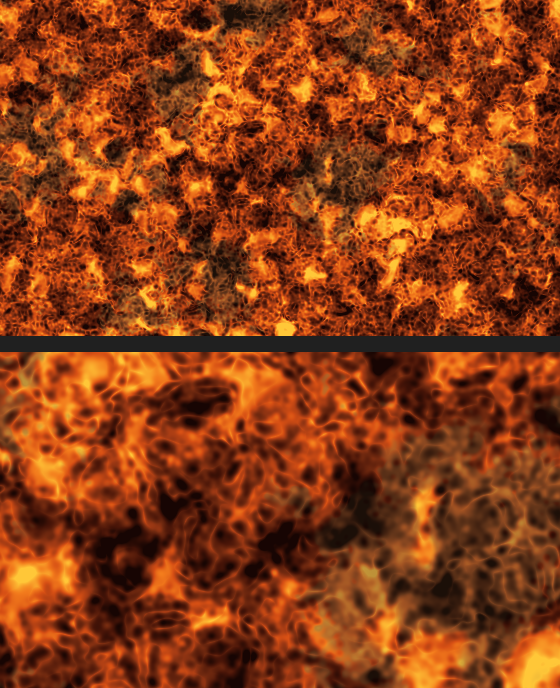
Top, the full canvas; bottom, a detail of the centre.
This texture is drawn by a Shadertoy shader. Its source:

```glsl
// Glowing lava bed: soft hot pools, dark crust with fine bright veins, thin olive ash.
// Layers of cellular splat noise (random bumps scattered one per cell) add up to a
// heat value with roughly unit deviation, which a colour ramp turns into embers.

#define POOL_SCALE 19.0    // cells per canvas height
#define CLUMP_SCALE 42.0
#define VEIN_SCALE 80.0
#define GRIT_SCALE 135.0
#define ASH_SCALE 5.0
#define WARP 0.011         // bending of the pools, in canvas heights
#define VEIN_GAIN 0.46
#define GRIT_GAIN 0.30
#define ASH_AMOUNT 0.55
#define ASH_COLOR vec3(0.42, 0.31, 0.17)

// Three random values for one cell
vec3 hash3(vec2 cell) {
    vec3 q = fract(cell.xyx * vec3(0.1031, 0.1030, 0.0973));
    q += dot(q, q.yxz + 33.33);
    return fract((q.xxy + q.yzz) * q.zyx);
}

// Cellular noise of smooth signed bumps, mean 0 and deviation about 1
float splats(vec2 p) {
    vec2 cell = floor(p);
    float sum = 0.0;
    for (int y = -1; y <= 1; y++)
    for (int x = -1; x <= 1; x++) {
        vec2 neighbour = cell + vec2(x, y);
        vec3 rnd = hash3(neighbour + 200.0);
        vec2 offset = neighbour + rnd.xy - p;
        float bump = max(1.0 - dot(offset, offset), 0.0);
        sum += (2.0 * rnd.z - 1.0) * bump * bump * bump;
    }
    return 2.6 * sum;
}

// Ember ramp: rgb is the colour, w the heat at which it is reached
vec3 emberColor(float heat) {
    const vec4 stops[7] = vec4[7](
        vec4(0.09, 0.02, 0.01, -2.30),
        vec4(0.28, 0.08, 0.03, -1.17),
        vec4(0.44, 0.16, 0.06, -0.32),
        vec4(0.64, 0.23, 0.08, 0.29),
        vec4(0.84, 0.31, 0.08, 0.86),
        vec4(0.95, 0.48, 0.11, 1.51),
        vec4(1.00, 0.78, 0.22, 2.40));
    vec3 color = stops[0].rgb;
    for (int i = 1; i < 7; i++) {
        float blend = (heat - stops[i - 1].w) / (stops[i].w - stops[i - 1].w);
        color = mix(color, stops[i].rgb, clamp(blend, 0.0, 1.0));
    }
    return color;
}

void mainImage(out vec4 fragColor, in vec2 fragCoord) {
    vec2 uv = fragCoord / iResolution.y;

    // Pools and clumps, bent into irregular shapes
    vec2 bend = WARP * vec2(splats(uv * 24.0 + 7.3), splats(uv * 24.0 + 61.7));
    vec2 bent = uv + bend;
    float pool = splats(bent * POOL_SCALE + 13.1);
    float clump = splats(bent * CLUMP_SCALE + 31.9);
    float region = splats(uv * 4.0 + 3.7);

    // Thin winding veins and grit, fading inside the hottest pools
    float veinNoise = splats((uv + 0.4 * bend) * VEIN_SCALE + 47.3);
    float vein = (0.8 - abs(veinNoise)) / 0.6;
    float grit = splats(uv * GRIT_SCALE + 83.5);
    float crust = 1.0 - 0.7 * smoothstep(0.7, 2.0, pool);
    float heat = 0.78 * pool + 0.36 * clump + 0.18 * region
               + crust * (VEIN_GAIN * vein + GRIT_GAIN * grit);
    vec3 color = emberColor(heat);

    // Broken ash drifts over the cooler ground
    float drift = splats(uv * ASH_SCALE + 19.2)
                + 0.5 * splats(bent * vec2(22.0, 30.0) + 71.4) + 0.35 * grit;
    float ash = smoothstep(0.7, 1.6, drift) * (1.0 - smoothstep(0.2, 1.3, pool));
    vec3 ashColor = ASH_COLOR * (0.85 + 0.28 * clamp(heat, -2.0, 1.5));
    color = mix(color, ashColor, ASH_AMOUNT * ash);

    fragColor = vec4(color, 1.0);
}
```
